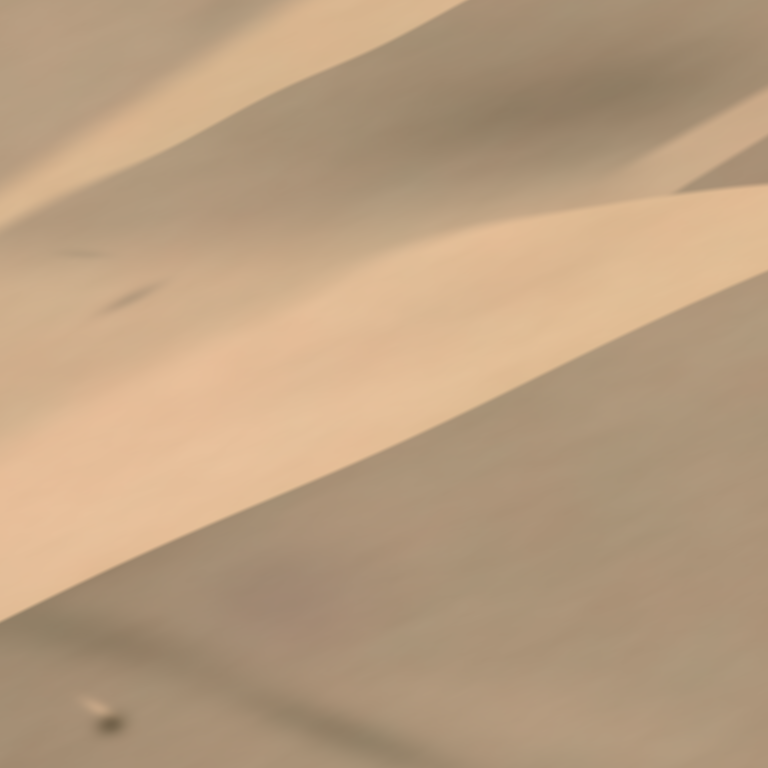
This texture is drawn by a WebGL 2 fragment shader. Its source:

```glsl
#version 300 es
precision highp float;
// Wind-blown desert dunes: lit sand ridges crossing soft diagonal shadows.
uniform vec2 u_resolution;
out vec4 fragColor;

// Palette
const vec3 SAND_LIT    = vec3(0.900, 0.745, 0.600);
const vec3 SAND_GOLD   = vec3(0.872, 0.732, 0.572);
const vec3 SAND_MID    = vec3(0.815, 0.685, 0.550);
const vec3 SAND_HAZE   = vec3(0.712, 0.612, 0.502);
const vec3 SHADE       = vec3(0.672, 0.580, 0.474);
const vec3 SHADE_DEEP  = vec3(0.530, 0.465, 0.370);
const vec3 SHADE_MAUVE = vec3(0.610, 0.515, 0.440);
const vec3 STONE       = vec3(0.410, 0.350, 0.260);
const vec3 TINT        = vec3(0.6, -0.4, -0.3);

// Shape and grain
const float RIDGE_SLOPE = 0.456;
const float RIDGE_BLUR  = 0.004;
const float WIND_ANGLE  = 0.42;
const float GRAIN       = 0.022;
const float MOTTLE      = 0.030;
const float TINT_AMOUNT = 0.035;

float hash(vec2 p) {
  vec3 q = fract(vec3(p.xyx) * 0.1031);
  q += dot(q, q.yzx + 33.33);
  return fract((q.x + q.y) * q.z);
}

float noise(vec2 p) {
  vec2 i = floor(p), f = fract(p);
  f = f * f * (3.0 - 2.0 * f);
  return mix(mix(hash(i), hash(i + vec2(1, 0)), f.x),
             mix(hash(i + vec2(0, 1)), hash(i + vec2(1, 1)), f.x), f.y);
}

float fbm(vec2 p) {
  float sum = 0.0, amp = 0.5;
  for (int i = 0; i < 4; i++) {
    sum += amp * noise(p);
    p = p * 2.03 + 17.3;
    amp *= 0.5;
  }
  return sum;
}

vec2 rotate(vec2 p, float a) {
  float c = cos(a), s = sin(a);
  return vec2(c * p.x + s * p.y, c * p.y - s * p.x);
}

// Soft elliptical spot, tilted by an angle
float spot(vec2 p, vec2 center, vec2 radius, float angle) {
  vec2 q = rotate(p - center, angle) / radius;
  return exp(-dot(q, q));
}

// 1 where height d is positive, with a blurred edge
float above(float d, float blur) { return smoothstep(-blur, blur, d); }

// Upper slope: hazy corner, lit band and broad shadow
vec3 upperDunes(vec2 p) {
  float foot = 0.66 + 0.02 * p.x + 0.13 * p.x * p.x;
  vec3 shade = mix(SHADE, SAND_HAZE, 0.8 * smoothstep(0.6, 0.1, p.x));
  shade = mix(shade, SHADE_DEEP, 0.85 * spot(p, vec2(0.75, 0.868), vec2(0.23, 0.060), 0.24));
  shade = mix(shade, SHADE_DEEP, 0.25 * spot(p, vec2(0.60, 0.92), vec2(0.28, 0.07), 0.40));
  vec3 col = mix(SAND_MID, shade, above(p.y - foot, 0.06));

  float bandLow = p.y - (0.703 + 0.485 * p.x + 0.003 * sin(p.x * 22.0));
  float bandTop = p.y - (0.753 + 0.64 * p.x);
  vec3 band = mix(SAND_MID, SAND_GOLD, 0.6);
  col = mix(col, band, above(bandLow, 0.004 + 0.012 * smoothstep(0.25, 0.0, p.x)));
  vec3 haze = mix(SAND_HAZE, SHADE, spot(p, vec2(0.29, 0.99), vec2(0.06, 0.025), 0.5));
  col = mix(col, haze, above(bandTop, 0.028));

  // Side horn with its small shadow
  float hornTop = p.y - (0.885 + 0.55 * (p.x - 1.0));
  float hornLow = p.y - (0.824 + 0.61 * (p.x - 1.0));
  float hornFade = smoothstep(0.74, 0.90, p.x);
  col = mix(col, mix(SAND_MID, SAND_HAZE, 0.15), hornFade * above(-hornTop, 0.010));
  return mix(col, SHADE * 0.97, smoothstep(0.84, 0.90, p.x) * above(-hornLow, 0.006));
}

// Main lit ridge lying over the upper slope
vec3 mainRidge(vec2 p, vec3 col, float edge) {
  float bump = 0.012 * spot(p, vec2(0.58, 0.70), vec2(0.15), 0.0);
  float crest = p.y - (0.42 + 0.60 * p.x - 0.26 * p.x * p.x + bump);
  float blur = mix(0.050, 0.005, smoothstep(0.0, 0.8, p.x));
  vec3 sand = mix(SAND_LIT, SAND_GOLD, 0.7 * smoothstep(0.3, 0.85, p.x));
  sand = mix(sand, SAND_MID, 0.35 * spot(p, vec2(0.58, 0.59), vec2(0.32, 0.04), 0.4));
  sand = mix(sand, SAND_GOLD, 0.6 * exp(-abs(edge) / 0.02));
  return mix(col, sand, above(-crest, blur));
}

// Shaded face in the foreground; depth is the height below the ridge, as a negative value
vec3 lowerFace(vec2 p, float depth) {
  vec3 col = mix(SHADE, SAND_HAZE, 0.7 * spot(p, vec2(1.0, 0.58), vec2(0.28, 0.07), 0.4));
  col = mix(col, SHADE * 0.94, 0.7 * smoothstep(0.45, 0.0, p.x));
  col = mix(col, SHADE_DEEP, 0.45 * exp(depth / 0.035) * smoothstep(0.75, 0.1, p.x));
  col = mix(col, SHADE_MAUVE, 0.7 * spot(p, vec2(0.37, 0.215), vec2(0.12, 0.08), 0.1));
  col = mix(col, SHADE_DEEP, 0.70 * spot(p, vec2(0.14, 0.165), vec2(0.17, 0.035), -0.2));
  col = mix(col, SHADE_DEEP, 0.75 * spot(p, vec2(0.45, 0.045), vec2(0.17, 0.028), -0.35));
  return mix(col, SAND_HAZE, 0.8 * spot(p, vec2(0.75, 0.05), vec2(0.25, 0.05), -0.2));
}

void main() {
  vec2 p = gl_FragCoord.xy / u_resolution;
  float edge = p.y - (0.190 + RIDGE_SLOPE * p.x + 0.004 * sin(p.x * 9.0));
  vec3 col = mainRidge(p, upperDunes(p), edge);

  // Ripple scars on the lit slope
  col = mix(col, SHADE, 0.75 * spot(p, vec2(0.172, 0.612), vec2(0.044, 0.008), 0.45));
  col = mix(col, SHADE, 0.50 * spot(p, vec2(0.110, 0.669), vec2(0.035, 0.006), -0.05));
  col = mix(lowerFace(p, min(edge, 0.0)), col, above(edge, RIDGE_BLUR));

  // Pebble with a bright rim
  col = mix(col, SAND_MID, 0.75 * spot(p, vec2(0.132, 0.075), vec2(0.026, 0.009), -0.5));
  col = mix(col, STONE, 0.85 * spot(p, vec2(0.145, 0.057), vec2(0.020, 0.014), 0.2));

  // Wind-drawn grain, broad mottling and a faint warm-cool drift
  vec2 wind = rotate(p, WIND_ANGLE);
  col += GRAIN * (fbm(wind * vec2(16.0, 55.0)) - 0.47);
  col += MOTTLE * (fbm(wind * vec2(5.0, 13.0) + 9.0) - 0.47);
  col += TINT_AMOUNT * TINT * (fbm(wind * vec2(9.0, 17.0) + 31.0) - 0.47);
  fragColor = vec4(clamp(col, 0.0, 1.0), 1.0);
}
```
